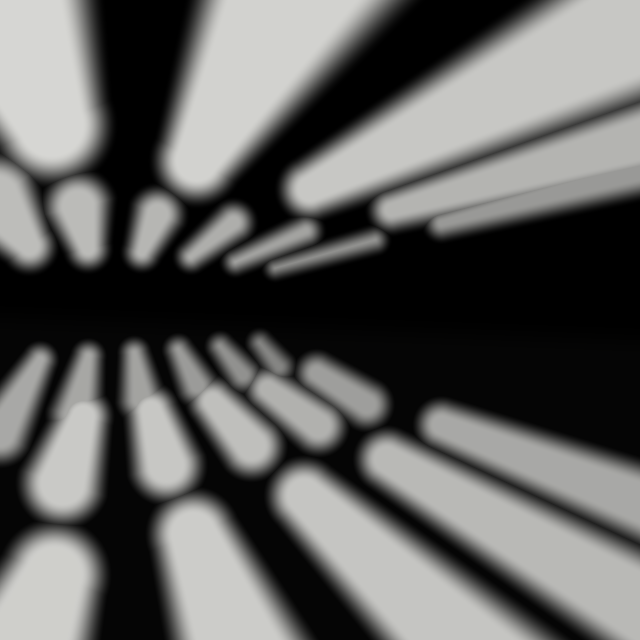
Reproduce this background procedurally as a Shadertoy shader.

```glsl
#define BASE_BLUR 0.012
#define BLUR_PER_RADIUS 0.22
#define ENDLESS 4.0
#define TINT vec3(1.0, 1.0, 0.985)
#define FLOOR_GLOW 0.02
#define HORIZON 0.523
#define HORIZON_TILT -0.035

// Point on a quadratic curve
vec2 curve(vec2 a, vec2 b, vec2 c, float s) {
    return mix(mix(a, b, s), mix(b, c, s), s);
}

// Geometric blend, suited to sizes shrinking with distance
float shrink(vec2 range, float s) {
    return range.x * pow(range.y / range.x, s);
}

// Soft capsule whose radius changes along its length
float softBar(vec2 p, vec2 head, vec2 tail, float headRadius, float tailRadius, float reach) {
    vec2 axis = tail - head;
    float along = clamp(dot(p - head, axis) / dot(axis, axis), 0.0, reach);
    float radius = mix(headRadius, tailRadius, along);
    float blur = BASE_BLUR + BLUR_PER_RADIUS * radius;
    float dist = length(p - head - axis * along) - radius;
    return 1.0 - smoothstep(-blur, blur, dist);
}

// Row of bars: heads and tails each follow a curve (points in columns)
float barRow(vec2 p, mat3x2 heads, mat3x2 tails, vec2 headRadii, vec2 tailRadii,
             vec2 brightness, int count, float reach) {
    float light = 0.0;
    for (int i = 0; i < count; i++) {
        float s = float(i) / float(count - 1);
        vec2 head = curve(heads[0], heads[1], heads[2], s);
        vec2 tail = curve(tails[0], tails[1], tails[2], s);
        float bar = softBar(p, head, tail, shrink(headRadii, s), shrink(tailRadii, s), reach);
        light = max(light, bar * mix(brightness.x, brightness.y, s * s));
    }
    return light;
}

float ceilingLight(vec2 p) {
    float near = barRow(p,
        mat3x2(0.081, 0.805, 0.583, 0.681, 0.690, 0.651),
        mat3x2(-0.033, 1.078, 0.974, 0.748, 1.0, 0.733),
        vec2(0.076, 0.018), vec2(0.156, 0.031), vec2(0.84, 0.60), 5, ENDLESS);
    float far = barRow(p,
        mat3x2(-0.007, 0.688, 0.323, 0.661, 0.586, 0.625),
        mat3x2(0.046, 0.616, 0.284, 0.607, 0.430, 0.581),
        vec2(0.060, 0.013), vec2(0.031, 0.010), vec2(0.74, 0.58), 6, 1.0);
    return max(near, far);
}

float floorLight(vec2 p) {
    float near = barRow(p,
        mat3x2(0.085, 0.102, 0.563, 0.232, 0.690, 0.336),
        mat3x2(0.0, -0.107, 0.853, -0.013, 1.107, 0.174),
        vec2(0.068, 0.031), vec2(0.117, 0.057), vec2(0.81, 0.66), 5, ENDLESS);
    float middle = barRow(p,
        mat3x2(0.130, 0.349, 0.352, 0.362, 0.495, 0.417),
        mat3x2(0.098, 0.245, 0.451, 0.300, 0.573, 0.368),
        vec2(0.034, 0.025), vec2(0.055, 0.030), vec2(0.79, 0.62), 5, 1.0);
    float far = barRow(p,
        mat3x2(0.063, 0.438, 0.255, 0.451, 0.406, 0.464),
        mat3x2(0.0, 0.323, 0.315, 0.401, 0.436, 0.427),
        vec2(0.018, 0.013), vec2(0.039, 0.018), vec2(0.66, 0.52), 6, 1.0);
    return max(near, max(middle, far));
}

void mainImage(out vec4 fragColor, in vec2 fragCoord) {
    vec2 p = fragCoord / iResolution.xy;

    // Faint sheen below the tilted horizon
    float depth = HORIZON + HORIZON_TILT * p.x - p.y;
    float light = FLOOR_GLOW * smoothstep(-0.01, 0.05, depth);

    // Blurred bars above and below
    light = max(light, max(ceilingLight(p), floorLight(p)));
    fragColor = vec4(light * TINT, 1.0);
}
```
